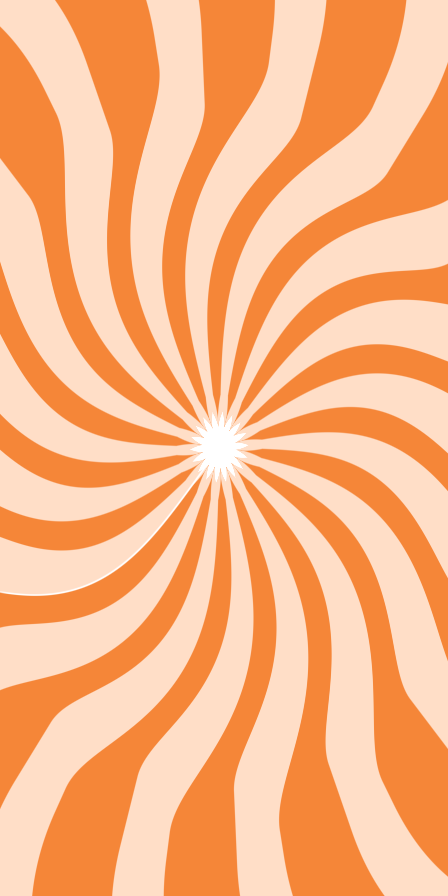
Give the GLSL for this background, as a WebGL 1 fragment shader.

```glsl
precision highp float;

uniform vec2 u_resolution;

const vec3 CREAM = vec3(1.0, 0.87, 0.78);
const vec3 ORANGE = vec3(0.96, 0.525, 0.22);
const vec3 WHITE = vec3(1.0);

const float TAU = 6.2831853;
const float RAYS = 18.0;
const vec2 CENTER = vec2(0.4896, 0.5007);
const float STRETCH = 1.23;          // vertical elongation of the swirl

// Each ray edge turns from START by SWEEP (degrees) until radius REACH
const float LEFT_START = -38.5;
const float LEFT_SWEEP = 27.5;
const float LEFT_REACH = 0.354;
const float LEFT_POWER = 1.68;
const float RIGHT_START = -28.5;
const float RIGHT_SWEEP = 25.5;
const float RIGHT_REACH = 0.3125;
const float RIGHT_POWER = 1.82;
const float CURL_RADIUS = 0.378;     // beyond this the rays bend back
const float CURL_AMOUNT = 290.0;

const float TIP_RADIUS = 0.026;      // where the orange wedges start
const float TIP_LENGTH = 0.022;
const float STAR_INNER = 0.0185;
const float STAR_OUTER = 0.0325;
const float HAIRLINE_RAY = 13.0;
const float HAIRLINE_HALF = 0.0009;
const float HAIRLINE_END = 0.29;

// Angle of a ray edge at a radius, in ray periods
float edgeTurn(float radius, float start, float sweep, float reach, float power) {
  float bend = smoothstep(0.0, 1.0, pow(radius / reach, power));
  float curl = max(radius - CURL_RADIUS, 0.0);
  return (start + sweep * bend - CURL_AMOUNT * curl * curl) * RAYS / 360.0;
}

// Coverage of a shape from its signed inner distance
float coverage(float inside, float pixel) {
  return smoothstep(-0.75 * pixel, 0.75 * pixel, inside);
}

void main() {
  float pixel = 1.0 / u_resolution.y;
  vec2 p = (gl_FragCoord.xy - CENTER * u_resolution) * pixel;
  p.y /= STRETCH;
  float radius = max(length(p), 0.0001);
  float turn = atan(p.x, p.y) / TAU * RAYS;   // clockwise from the top
  float arc = radius * TAU / RAYS;            // length of one ray period

  // Swirling rays
  float left = edgeTurn(radius, LEFT_START, LEFT_SWEEP, LEFT_REACH, LEFT_POWER);
  float right = edgeTurn(radius, RIGHT_START, RIGHT_SWEEP, RIGHT_REACH, RIGHT_POWER);
  float fromAxis = abs(fract(turn - 0.5 * (left + right) + 0.5) - 0.5);
  float taper = clamp((radius - TIP_RADIUS) / TIP_LENGTH, 0.0, 1.0);
  float halfWidth = mix(0.52, 0.5 * (right - left), taper);
  vec3 color = mix(ORANGE, CREAM, coverage((halfWidth - fromAxis) * arc, pixel));

  // Fine white line along one ray edge
  float offset = mod(turn - left - HAIRLINE_RAY + 0.5 * RAYS, RAYS) - 0.5 * RAYS;
  float line = coverage(HAIRLINE_HALF - abs(offset) * arc, pixel);
  line *= 1.0 - smoothstep(HAIRLINE_END - 0.02, HAIRLINE_END, radius);
  color = mix(color, WHITE, line);

  // Central star, one spike per ray
  float starRadius = mix(STAR_OUTER, STAR_INNER, 2.0 * fromAxis);
  color = mix(color, WHITE, coverage(starRadius - radius, 1.3 * pixel));

  gl_FragColor = vec4(color, 1.0);
}
```
